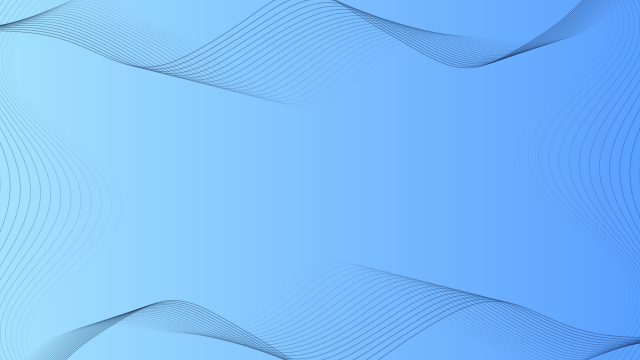
Give the GLSL for this background, as a WebGL 2 fragment shader.

```glsl
#version 300 es
precision highp float;
// Pale-to-deep blue gradient framed by twisting ribbons of fine dark lines.

uniform vec2 u_resolution;
out vec4 fragColor;

const vec2 CANVAS = vec2(16.0, 9.0);            // layout units
const vec3 SKY_LEFT = vec3(0.640, 0.885, 0.995);
const vec3 SKY_RIGHT = vec3(0.350, 0.625, 0.995);
const vec3 INK = vec3(0.03, 0.09, 0.22);
const float LINE_WIDTH = 0.014;
const float WAVE_OPACITY = 0.52;
const float SIDE_OPACITY = 0.40;
const float FAINT_OPACITY = 0.04;
const int WAVE_LINES = 20;
const int SIDE_LINES = 13;
const float WAVE_BASE = 0.76;
const float BOTTOM_SHIFT = 0.21;
const float SIDE_PERIOD = 6.9;
const float SIDE_TILT = 0.06;
const float TAU = 6.2831853;
const float SLOPE_STEP = 0.01;

float hump(float x, float center, float height, float width) {
    float s = (x - center) / width;
    return height * exp(-s * s);
}

// Depth below the canvas edge; t runs across the ribbon's lines.
float waveCurve(float x, float t) {
    float fade = (1.0 - t) * (1.0 - t);
    return WAVE_BASE
        + hump(x, mix(0.6, 2.4, t), -0.94 * t, 1.25)
        + hump(x, mix(3.65, 7.6, t), mix(0.92, 1.94, t), mix(1.75, 1.98, t))
        + hump(x, mix(7.6, 11.25, t), -fade, 1.5)
        + hump(x, mix(11.67, 13.33, t), mix(0.94, 0.31, t), 1.62)
        + hump(x, mix(16.05, 16.45, t), mix(-1.98, -1.25, t), mix(1.55, 1.25, t));
}

// Inset from the side edge at a given depth.
float sideCurve(float depth, float t) {
    float offset = depth - mix(4.62, 5.12, t);
    return mix(-0.46, 1.75, t) + SIDE_TILT * t * offset
        + mix(0.46, 1.29, t) * cos(TAU * offset / SIDE_PERIOD);
}

// Coverage of a thin line, keeping its weight when narrower than a pixel.
float stroke(float gap, float slope, float pixel) {
    float dist = abs(gap) * inversesqrt(1.0 + slope * slope);
    float reach = max(pixel, LINE_WIDTH);
    return LINE_WIDTH / reach * (1.0 - smoothstep(0.0, reach, dist));
}

// Remaining light after the wave ribbon; q = (along, depth).
float waveLight(vec2 q, float pixel) {
    float light = 1.0;
    for (int i = 0; i < WAVE_LINES; i++) {
        float t = float(i) / float(WAVE_LINES - 1);
        float curve = waveCurve(q.x, t);
        float slope = (waveCurve(q.x + SLOPE_STEP, t) - curve) / SLOPE_STEP;
        light *= 1.0 - mix(WAVE_OPACITY, FAINT_OPACITY, t) * stroke(q.y - curve, slope, pixel);
    }
    return light;
}

// Remaining light after the side ribbon; q = (inset, depth).
float sideLight(vec2 q, float pixel) {
    float light = 1.0;
    for (int i = 0; i < SIDE_LINES; i++) {
        float t = float(i) / float(SIDE_LINES - 1);
        float curve = sideCurve(q.y, t);
        float slope = (sideCurve(q.y + SLOPE_STEP, t) - curve) / SLOPE_STEP;
        light *= 1.0 - mix(SIDE_OPACITY, FAINT_OPACITY, t) * stroke(q.x - curve, slope, pixel);
    }
    return light;
}

void main() {
    vec2 p = gl_FragCoord.xy / u_resolution * CANVAS;
    float pixel = CANVAS.y / u_resolution.y;
    vec2 fromTopLeft = vec2(p.x, CANVAS.y - p.y);
    vec2 fromBottomRight = vec2(CANVAS.x - p.x, p.y);

    // Each ribbon repeats after a half turn of the canvas.
    float light = waveLight(fromTopLeft, pixel)
        * waveLight(fromBottomRight + vec2(0.0, BOTTOM_SHIFT), pixel)
        * sideLight(fromTopLeft, pixel)
        * sideLight(fromBottomRight, pixel);

    vec3 sky = mix(SKY_LEFT, SKY_RIGHT, p.x / CANVAS.x);
    fragColor = vec4(mix(INK, sky, light), 1.0);
}
```
